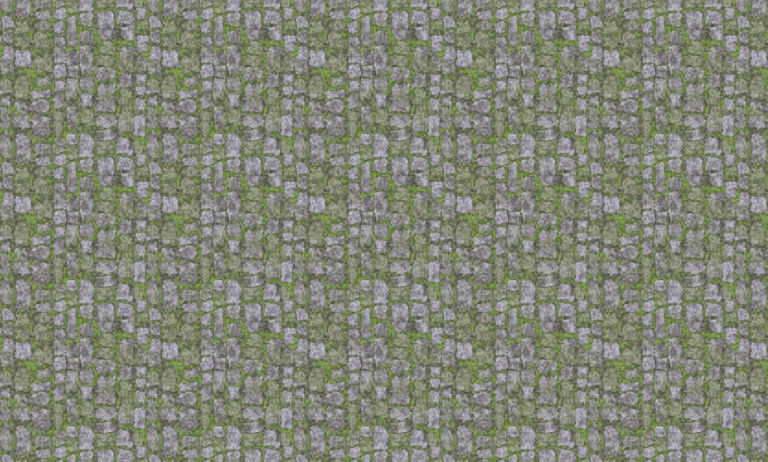
A WebGL 2 fragment shader for this texture:

```glsl
#version 300 es
precision highp float;

uniform vec2 u_resolution;
out vec4 fragColor;

const vec2 TILES = vec2(5.22, 3.16);
const float COLUMNS = 9.0;
const float TAU = 6.2832;

const vec3 GREY_STONE = vec3(0.53, 0.52, 0.52);
const vec3 LILAC_STONE = vec3(0.63, 0.62, 0.665);
const vec3 MOSSY_STONE = vec3(0.55, 0.56, 0.48);
const vec3 DARK_JOINT = vec3(0.41, 0.42, 0.35);
const vec3 DULL_MOSS = vec3(0.46, 0.51, 0.345);
const vec3 BRIGHT_MOSS = vec3(0.46, 0.55, 0.27);
const vec3 TAN_LITTER = vec3(0.68, 0.61, 0.50);
const vec3 RUST_LITTER = vec3(0.49, 0.40, 0.36);

struct Stone {
    float dist;   // signed distance to the outline, in tiles
    vec2 id;      // column and row within the tile
    vec2 local;   // position relative to the half size
};

float hash(vec2 p, float seed) {
    vec3 q = fract(p.xyx * vec3(0.1031, 0.1030, 0.0973) + seed * 0.1737);
    q += dot(q, q.yzx + 33.33);
    return fract((q.x + q.y) * q.z);
}

// Value noise that wraps after one tile
float noise(vec2 tile, float cells, float seed) {
    vec2 p = tile * cells;
    vec2 i = floor(p);
    vec2 f = p - i;
    f = f * f * (3.0 - 2.0 * f);
    vec2 a = mod(i, cells);
    vec2 b = mod(i + 1.0, cells);
    return mix(mix(hash(a, seed), hash(vec2(b.x, a.y), seed), f.x),
               mix(hash(vec2(a.x, b.y), seed), hash(b, seed), f.x), f.y);
}

float fbm(vec2 tile, float cells, float seed) {
    float sum = 0.0;
    float weight = 0.54;
    for (int octave = 0; octave < 3; octave++) {
        sum += weight * noise(tile, cells, seed);
        cells *= 2.0;
        weight *= 0.55;
    }
    return sum;
}

float roundedBox(vec2 p, vec2 halfSize, float radius) {
    vec2 q = abs(p) - halfSize + radius;
    return length(max(q, 0.0)) + min(max(q.x, q.y), 0.0) - radius;
}

// Upright columns of uneven width, each with its own run of uneven stones
Stone stoneAt(vec2 tile) {
    vec2 bend = vec2(noise(tile, 4.0, 1.0), noise(tile, 4.0, 2.0)) - 0.5;
    vec2 chip = vec2(noise(tile, 28.0, 3.0), noise(tile, 28.0, 4.0)) - 0.5;
    vec2 p = tile + bend * 0.035 + chip * 0.02;
    p.x += 0.022 * sin(TAU * 2.0 * p.x);

    float column = floor(p.x * COLUMNS);
    float columnId = mod(column, COLUMNS);
    float rows = 7.0 + floor(hash(vec2(columnId, 7.0), 5.0) * 3.0);
    float offset = hash(vec2(columnId, 3.0), 6.0);
    float stretch = 0.30 * sin(TAU * (2.0 * p.y + offset));
    vec2 grid = vec2(p.x * COLUMNS, p.y * rows + offset + stretch);
    vec2 id = vec2(columnId, mod(floor(grid.y), rows));

    vec2 pitch = 1.0 / vec2(COLUMNS, rows);
    vec2 fill = 0.75 + 0.21 * vec2(hash(id, 7.0), hash(id, 8.0));
    vec2 halfSize = 0.5 * pitch * fill;
    vec2 slack = vec2(hash(id, 9.0), hash(id, 10.0)) - 0.5;
    vec2 local = (fract(grid) - 0.5 - slack * (1.0 - fill) * 0.7) * pitch;
    local += vec2(-local.y, local.x) * (hash(id, 11.0) - 0.5) * 0.25;
    local.x *= 1.0 + local.y * 3.0 * hash(id, 12.0);
    float radius = mix(0.010, 0.034, hash(id, 13.0));
    float fray = (noise(tile, 46.0, 26.0) - 0.5) * 0.014;
    return Stone(roundedBox(local, halfSize, radius) + fray, id, local / halfSize);
}

vec3 groundColor(vec2 tile) {
    float growth = fbm(tile, 20.0, 14.0) * 0.75 + fbm(tile, 5.0, 15.0) * 0.25;
    vec3 color = mix(DARK_JOINT, DULL_MOSS, smoothstep(0.34, 0.50, growth));
    return mix(color, BRIGHT_MOSS, smoothstep(0.48, 0.66, growth));
}

vec3 stoneColor(vec2 tile, Stone stone) {
    float mottle = fbm(tile, 26.0, 16.0) - 0.5;
    float tone = 0.2 + hash(stone.id, 17.0) * 0.6 + mottle * 1.5 + stone.local.y * 0.1;
    vec3 color = mix(GREY_STONE, LILAC_STONE, smoothstep(0.1, 0.9, tone));
    color += mottle * 0.22;
    float cover = hash(stone.id, 18.0) * 0.5 + fbm(tile, 9.0, 19.0) * 0.6;
    vec3 moss = mix(MOSSY_STONE, DULL_MOSS, smoothstep(-0.05, 0.25, mottle) * 0.65);
    return mix(color, moss + mottle * 0.18, smoothstep(0.48, 0.70, cover));
}

// Twigs and dead leaves gathered in loose clusters
vec3 addLitter(vec3 color, vec2 tile, float pixel) {
    for (int n = 0; n < 48; n++) {
        vec2 speck = vec2(float(n), 1.0);
        vec2 group = vec2(float(n % 4), 2.0);
        vec2 center = vec2(hash(group, 20.0), hash(group, 21.0));
        float angle = TAU * hash(speck, 22.0);
        vec2 axis = vec2(cos(angle), sin(angle));
        center += axis * 0.13 * hash(speck, 23.0);
        vec2 d = fract(tile - center + 0.5) - 0.5;
        vec2 along = vec2(dot(d, axis), dot(d, vec2(-axis.y, axis.x)));
        float shape = roundedBox(along, vec2(0.011, 0.0045), 0.004);
        vec3 tint = mix(RUST_LITTER, TAN_LITTER, step(0.4, hash(speck, 24.0)));
        color = mix(color, tint, 0.75 * (1.0 - smoothstep(-pixel, pixel, shape)));
    }
    return color;
}

void main() {
    vec2 tile = (gl_FragCoord.xy / u_resolution - vec2(0.0, 1.0)) * TILES;
    float pixel = TILES.x / u_resolution.x;
    Stone stone = stoneAt(tile);

    // Moss, contact shadow, then stone with a worn dark rim
    vec3 color = groundColor(tile);
    color *= 1.0 - 0.13 * (1.0 - smoothstep(0.0, 0.012, stone.dist));
    vec3 face = stoneColor(tile, stone);
    face *= 1.0 - 0.15 * smoothstep(-0.012, 0.0, stone.dist);
    color = mix(color, face, 1.0 - smoothstep(-pixel, pixel, stone.dist));

    color = addLitter(color, tile, 0.6 * pixel);
    color += (noise(tile, 80.0, 25.0) - 0.5) * 0.20;
    fragColor = vec4(clamp(color, 0.0, 1.0), 1.0);
}
```
